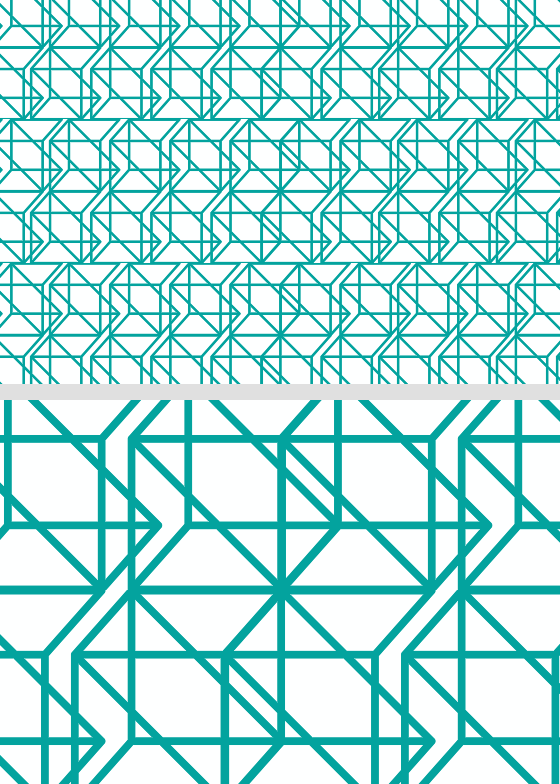
Top: the whole. Bottom: its middle third, enlarged.
Reproduce this pattern procedurally as a WebGL 1 fragment shader.

```glsl
precision highp float;

uniform vec2 u_resolution;

// Lengths are measured in cube sides
const float CANVAS_HEIGHT = 7.652;
const float ROW_PITCH = 1.4333;
const float ROW_START = 0.487;
const float ROW_GAP = 0.004;
const float LINE_WIDTH = 0.0515;
const float FIRST_CUBE = -1.349;
const vec2 DEPTH = vec2(0.377, 0.4253);
const vec3 PAPER = vec3(0.995, 1.0, 1.0);
const vec3 TEAL = vec3(0.01, 0.64, 0.62);

float segment(vec2 p, vec2 a, vec2 b) {
  vec2 ab = b - a;
  vec2 ap = p - a;
  return length(ap - ab * clamp(dot(ap, ab) / dot(ab, ab), 0.0, 1.0));
}

// Edges shared by both faces: left, top, bottom and the falling diagonal
float openFace(vec2 p) {
  vec2 topLeft = vec2(0.0, 1.0);
  vec2 bottomRight = vec2(1.0, 0.0);
  float d = segment(p, vec2(0.0), topLeft);
  d = min(d, segment(p, topLeft, vec2(1.0)));
  d = min(d, segment(p, vec2(0.0), bottomRight));
  return min(d, segment(p, topLeft, bottomRight));
}

// Slanted edges joining the front corners to the back corners
float connectors(vec2 p, vec2 depth) {
  float d = segment(p, vec2(0.0), depth);
  d = min(d, segment(p, vec2(1.0, 0.0), vec2(1.0, 0.0) + depth));
  d = min(d, segment(p, vec2(0.0, 1.0), vec2(0.0, 1.0) + depth));
  return min(d, segment(p, vec2(1.0), vec2(1.0) + depth));
}

// Wire cube with its back right edge left out
float wireCube(vec2 p, vec2 depth) {
  float front = min(openFace(p), segment(p, vec2(1.0, 0.0), vec2(1.0)));
  return min(min(front, openFace(p - depth)), connectors(p, depth));
}

// Uneven column spacing: one touching pair, some narrow gaps, the rest wide
float columnStep(float column) {
  if (column == 5.0) return 0.994;
  bool narrow = mod(column, 2.0) == 1.0 && column != 3.0;
  return narrow ? 1.148 : 1.1986;
}

float cubeRow(vec2 p, vec2 depth) {
  float d = 10.0;
  float left = FIRST_CUBE;
  for (int i = 0; i < 12; i++) {
    d = min(d, wireCube(p - vec2(left, 0.0), depth));
    left += columnStep(float(i));
  }
  return d;
}

void main() {
  float pixel = CANVAS_HEIGHT / u_resolution.y;
  vec2 p = gl_FragCoord.xy * pixel;

  // Rows count downward; every second one slides left by the cube depth
  float row = (CANVAS_HEIGHT - p.y + ROW_START) / ROW_PITCH;
  float slide = mod(floor(row), 2.0) * DEPTH.x;
  vec2 local = vec2(p.x + slide, (1.0 - fract(row)) * ROW_PITCH - ROW_GAP);

  float edge = cubeRow(local, DEPTH) - 0.5 * LINE_WIDTH;
  float ink = 1.0 - smoothstep(-0.55 * pixel, 0.55 * pixel, edge);
  gl_FragColor = vec4(mix(PAPER, TEAL, ink), 1.0);
}
```
